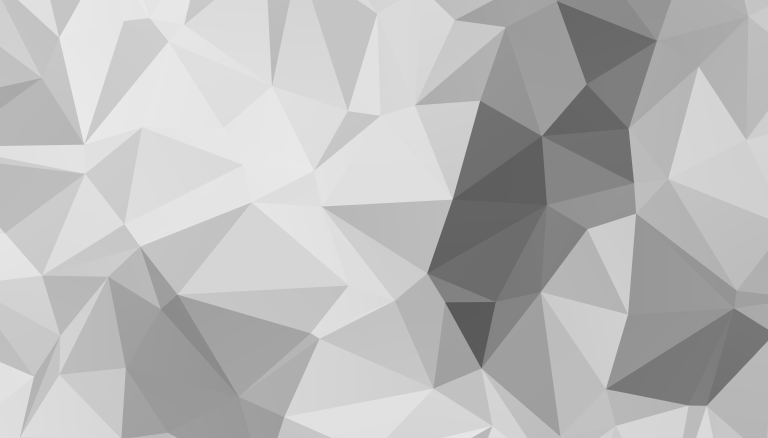
A WebGL 2 fragment shader for this background:

```glsl
#version 300 es
precision highp float;

uniform vec2 u_resolution;
out vec4 fragColor;

const float CELLS = 6.2; // grid cells per canvas height
const mat2 TILT = mat2(0.85, 0.527, -0.527, 0.85);

vec2 hash2(vec2 c) {
    vec3 q = fract(c.xyx * vec3(0.1031, 0.1030, 0.0973));
    q += dot(q, q.yzx + 33.33);
    return fract((q.xx + q.yz) * q.zy);
}

float gradientDot(vec2 corner, vec2 p) {
    return dot(hash2(corner + 19.0) * 2.0 - 1.0, p - corner);
}

float gradientNoise(vec2 p) {
    vec2 i = floor(p), f = p - i;
    vec2 u = f * f * f * (f * (f * 6.0 - 15.0) + 10.0);
    return mix(mix(gradientDot(i, p), gradientDot(i + vec2(1, 0), p), u.x),
               mix(gradientDot(i + vec2(0, 1), p), gradientDot(i + 1.0, p), u.x), u.y);
}

float cross2(vec2 a, vec2 b) { return a.x * b.y - a.y * b.x; }

float area(vec2 a, vec2 b, vec2 c) { return cross2(b - a, c - a); }

// Signed distance to the left side of an edge
float inside(vec2 p, vec2 a, vec2 b) {
    return cross2(b - a, p - a) / max(length(b - a), 1e-4);
}

float blob(vec2 p, vec2 centre, float radius) {
    vec2 d = (p - centre) / radius;
    return exp(-dot(d, d));
}

// Jittered grid point, drifting slowly to vary the facet size
vec2 vertex(vec2 cell) {
    vec2 drift = vec2(gradientNoise(cell * 0.37), gradientNoise(cell * 0.37 + 41.0));
    return cell + 0.04 + 0.92 * hash2(cell + 7.0) + 0.6 * drift;
}

// Facet grey from broad dark and light zones plus a random step
float facetShade(vec2 centre, vec2 rnd) {
    vec2 start = vec2(1.36, 0.93), along = vec2(-0.26, -0.62);
    float t = clamp(dot(centre - start, along) / dot(along, along), 0.0, 1.0);
    float dark = blob(centre, start + t * along, 0.2);
    dark = max(dark, blob(centre, vec2(1.6, 0.22), 0.21));
    dark = max(dark, 0.9 * blob(centre, vec2(0.44, 0.16), 0.22));
    dark = max(dark, 0.6 * blob(centre, vec2(1.68, 0.96), 0.17));
    dark = clamp(dark + 0.35 * gradientNoise(centre * 5.0), 0.0, 1.0);
    float glow = blob(centre, vec2(0.54, 0.65), 0.26);
    float light = 0.91 - 0.2 * rnd.x * rnd.x * (1.0 - 0.85 * glow);
    return mix(light, 0.32 + 0.24 * rnd.y, dark * (1.0 - 0.6 * glow));
}

// Adds one facet as (shade * coverage, coverage)
vec2 facet(vec2 p, vec2 a, vec2 b, vec2 c, vec2 id, float pixel) {
    float d = min(inside(p, a, b), min(inside(p, b, c), inside(p, c, a)));
    float coverage = clamp(d / pixel + 0.5, 0.0, 1.0);
    if (coverage <= 0.0) return vec2(0.0);
    vec2 centre = (a + b + c) / 3.0;
    float slope = 0.03 * dot(p - centre, hash2(id + 83.0) - 0.5);
    float shade = facetShade(centre * TILT / CELLS, hash2(id + 131.0)) + slope;
    return vec2(shade, 1.0) * coverage;
}

void main() {
    vec2 p = TILT * (gl_FragCoord.xy / u_resolution.y) * CELLS;
    float pixel = CELLS / u_resolution.y;
    vec2 sum = vec2(0.0);

    // Split each nearby quad along the diagonal giving the fuller pair
    for (int y = -2; y <= 1; y++) {
        for (int x = -2; x <= 1; x++) {
            vec2 cell = floor(p) + vec2(x, y);
            vec2 a = vertex(cell), b = vertex(cell + vec2(1, 0));
            vec2 c = vertex(cell + 1.0), d = vertex(cell + vec2(0, 1));
            vec2 id = cell * 2.0;
            if (min(area(a, b, c), area(a, c, d)) > min(area(a, b, d), area(b, c, d))) {
                sum += facet(p, a, b, c, id, pixel);
                sum += facet(p, a, c, d, id + 1.0, pixel);
            } else {
                sum += facet(p, a, b, d, id, pixel);
                sum += facet(p, b, c, d, id + 1.0, pixel);
            }
        }
    }
    float grey = sum.y > 0.001 ? sum.x / sum.y : 0.8;
    fragColor = vec4(vec3(grey), 1.0);
}
```
